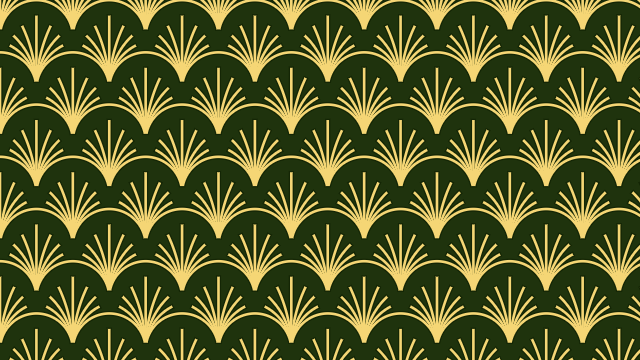
This pattern is drawn by a Shadertoy shader. Its source:

```glsl
// Gold palmette fans joined by scalloped arches, in staggered rows on dark green.

const vec3 GREEN = vec3(0.12, 0.20, 0.05);
const vec3 SHADE = vec3(0.08, 0.15, 0.02);
const vec3 GOLD  = vec3(0.96, 0.84, 0.46);

const float TILES_HIGH = 4.943;   // canvas height in fan spacings
const float ROW_STEP   = 0.717;   // distance between rows
const float ROW_START  = 0.139;   // height of the lowest row's baseline
const float HALF_LINE  = 0.018;
const float STEM_BASE  = 0.098;   // flat cut at the foot of each fan
const float RIM_WIDTH  = 0.012;
const int   SIDE_RAYS  = 3;

// Upright bar from the baseline to the given height
float barDistance(vec2 p, float height, float halfWidth) {
    return max(abs(p.x) - halfWidth, p.y - height);
}

// Stroke that leaves the origin upright and bends right, ending at the given height
float bentRayDistance(vec2 p, float radius, float height, float halfWidth) {
    vec2 q = vec2(radius - p.x, p.y);
    float side = abs(length(q) - radius) - halfWidth;
    float past = radius * (atan(q.y, q.x) - asin(min(height / radius, 1.0)));
    return max(side, past);
}

// One fan with half an arch on either side; p.x lies within -0.5 .. 0.5
float fanDistance(vec2 p, float halfWidth) {
    p.x = abs(p.x);
    float d = barDistance(p, 1.005, halfWidth);
    for (int i = 1; i <= SIDE_RAYS; i++) {
        float k = float(i);
        float radius = 0.5 * float(SIDE_RAYS + 1) / k;
        d = min(d, bentRayDistance(p, radius, 1.0 - 0.135 * k, halfWidth));
    }
    float arch = abs(length(p - vec2(0.5, 0.0)) - 0.5) - halfWidth;
    return max(min(d, arch), STEM_BASE - p.y);
}

// Fans reach into the row above, so two rows are merged
float patternDistance(vec2 p, float halfWidth) {
    float row = floor((p.y - ROW_START) / ROW_STEP);
    float d = 1e3;
    for (int i = 0; i < 2; i++) {
        float r = row - float(i);
        float shift = 0.5 * mod(r, 2.0);
        vec2 local = vec2(fract(p.x - shift + 0.5) - 0.5,
                          p.y - ROW_START - r * ROW_STEP);
        d = min(d, fanDistance(local, halfWidth));
    }
    return d;
}

void mainImage(out vec4 fragColor, in vec2 fragCoord) {
    float pixel = TILES_HIGH / iResolution.y;
    float d = patternDistance(fragCoord * pixel, HALF_LINE);

    // Thin dark rim around the gold
    float rim = 1.0 - smoothstep(RIM_WIDTH, RIM_WIDTH + pixel, d);
    vec3 color = mix(GREEN, SHADE, rim);

    float ink = clamp(0.5 - d / pixel, 0.0, 1.0);
    color = mix(color, GOLD, ink);
    fragColor = vec4(color, 1.0);
}
```
